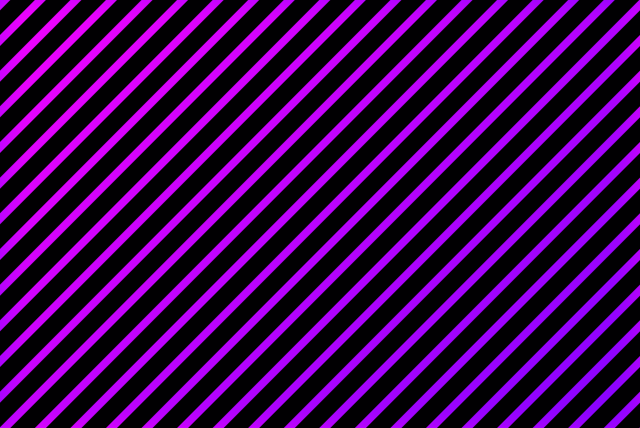
Write a Shadertoy shader that draws this pattern.

```glsl
// Neon diagonal stripes on black: 18 periods across and 12 down, rising right.
// A stripe mask comes from the distance to the nearest stripe centre; its
// colour is a magenta-to-violet diagonal ramp that wraps softly at the borders.

// Ramp from 0 to 1 that returns smoothly across the tile border.
float wrappedRamp(float x) {
    float w = 0.05;
    return x + 1.0 - smoothstep(-w, w, x) - smoothstep(1.0 - w, 1.0 + w, x);
}

// Coverage of the stripes, antialiased over about one pixel.
float stripeMask(vec2 uv) {
    vec2 repeats = vec2(18.0, -12.0);
    float phase = dot(uv, repeats) - 0.135;
    float centreDistance = abs(fract(phase + 0.5) - 0.5);
    float soft = 0.7 * length(repeats / iResolution.xy);
    return 1.0 - smoothstep(0.155 - soft, 0.155 + soft, centreDistance);
}

void mainImage(out vec4 fragColor, in vec2 fragCoord) {
    vec2 uv = fragCoord / iResolution.xy;

    // Magenta at the upper left, violet at the lower right
    float ramp = 0.6 * wrappedRamp(uv.x) + 0.4 * wrappedRamp(1.0 - uv.y);
    vec3 neon = mix(vec3(0.95, 0.01, 0.99), vec3(0.52, 0.01, 1.0), ramp);

    vec3 background = vec3(0.005, 0.0, 0.008);
    fragColor = vec4(mix(background, neon, stripeMask(uv)), 1.0);
}
```
